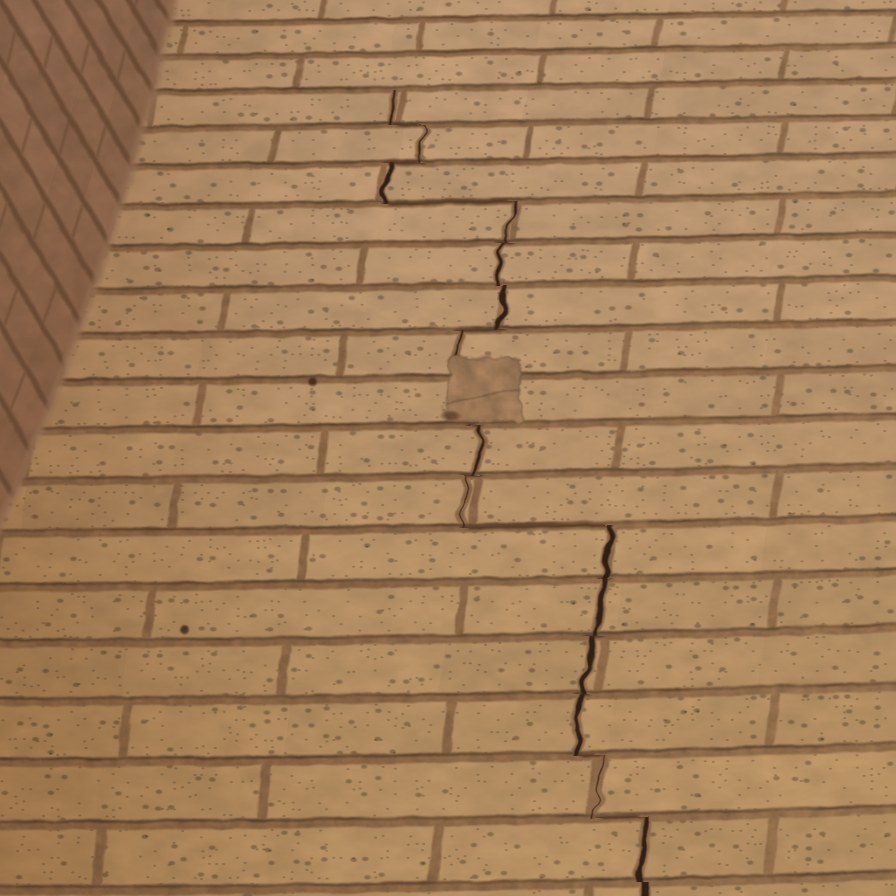
Reproduce this texture procedurally as a Shadertoy shader.

```glsl
float hash(vec2 p) {
    return fract(sin(dot(p, vec2(127.1, 311.7))) * 43758.5453);
}

float noise(vec2 p) {
    vec2 i = floor(p), f = fract(p);
    f = f * f * (3.0 - 2.0 * f);
    return mix(mix(hash(i), hash(i + vec2(1, 0)), f.x),
               mix(hash(i + vec2(0, 1)), hash(i + vec2(1, 1)), f.x), f.y);
}

float fbm(vec2 p) {
    float sum = 0.0, amp = 0.5;
    for (int i = 0; i < 4; i++) {
        sum += amp * noise(p);
        p = p * 2.03 + 17.3;
        amp *= 0.5;
    }
    return sum;
}

// Soft band of the given half width around zero distance
float band(float d, float halfWidth, float soft) {
    return 1.0 - smoothstep(halfWidth - soft, halfWidth + soft, abs(d));
}

// Courses grow taller towards the viewer; depth runs downwards
float bedDepth(float n) {
    return 0.0221 + n * (0.03684 + n * (0.000738 + n * 0.0000112));
}

float courseGap(float n) {
    return 0.03684 + n * (0.001476 + n * 0.0000336);
}

float courseAt(float depth) {
    float n = depth * 18.0;
    for (int i = 0; i < 4; i++) n -= (bedDepth(n) - depth) / courseGap(n);
    return n;
}

// Signed distance to the nearest mortar bed, positive below it
float bedOffset(float n) {
    return (fract(n + 0.5) - 0.5) * courseGap(n);
}

float cornerX(float depth) {
    return 0.195 - depth * (0.22 + 0.192 * depth);
}

// Stepped crack: x position and half width in each course
vec2 crackInCourse(float row) {
    float x[16] = float[16](0.440, 0.471, 0.430, 0.570, 0.557, 0.560, 0.510, 0.525,
                            0.534, 0.518, 0.678, 0.671, 0.655, 0.645, 0.667, 0.716);
    float w[16] = float[16](1.5, 1.0, 3.2, 1.3, 2.0, 3.5, 1.8, 0.0,
                            1.6, 0.6, 3.2, 3.0, 3.4, 3.0, 0.6, 3.6);
    int i = int(clamp(row - 2.0, 0.0, 15.0));
    return vec2(x[i], w[i] * 0.001 * step(2.0, row));
}

// Small scattered dark pores
float pores(vec2 p, float scale, float density) {
    vec2 cell = floor(p * scale);
    vec2 centre = 0.3 + 0.4 * vec2(hash(cell + 3.1), hash(cell + 8.7));
    float d = length((fract(p * scale) - centre) * vec2(0.8, 1.2));
    return step(hash(cell), density) * (1.0 - smoothstep(0.08, 0.28, d));
}

vec3 frontWall(vec2 p, vec2 grain, float soft) {
    float u = p.x - 0.456;
    float depth = p.y + 0.016 * u + 0.02 * u * u * p.y;
    float n = courseAt(depth + 0.004 * (grain.y - 0.5));
    float row = floor(n), f = fract(n);
    float bed = bedOffset(n);
    float size = mix(0.7, 1.15, p.y);

    // Running bond, with an extra joint where the crack splits a brick
    float pitch = 0.2643 + 0.0065 * row;
    float x = p.x + 0.005 * (grain.x - 0.5) + 0.008 * (f - 0.5);
    float along = (x - 0.876 + 0.0009 * row) / pitch + 0.54 * mod(row + 1.0, 2.0);
    float joint = (fract(along + 0.5) - 0.5) * pitch;
    vec2 crack = crackInCourse(row);
    float crackGap = x - crack.x - 0.009 * (noise(vec2(p.y * 75.0, row)) - 0.5);
    float split = band(crackGap, 0.0055 * size, 0.002) * step(0.0004, crack.y);

    // Brick faces
    vec2 id = vec2(floor(along + 0.5) + step(0.0, crackGap) * 7.0, row);
    vec3 brick = mix(vec3(0.62, 0.47, 0.325), vec3(0.725, 0.585, 0.44),
                     smoothstep(-0.1, 0.48, p.x + 0.1 * (fbm(p * 6.0) - 0.5)));
    brick *= mix(vec3(1.0), vec3(0.97, 0.95, 0.87), smoothstep(0.15, 0.9, p.y));
    brick *= 0.975 + 0.05 * hash(id) + 0.14 * (fbm(p * vec2(35, 60)) - 0.47);
    brick *= 1.0 - 0.25 * pores(p, 65.0, 0.22) - 0.18 * pores(p + 0.37, 130.0, 0.18);

    // Mortar and the shade under each brick
    vec3 mortar = mix(vec3(0.49, 0.35, 0.235), vec3(0.56, 0.42, 0.29), p.x);
    mortar *= 0.87 + 0.28 * fbm(p * 110.0);
    float gaps = max(band(bed, 0.0053 * size, 0.0015 + soft),
                     band(joint, 0.0050 * size, 0.0015 + soft));
    vec3 col = mix(brick, mortar, max(gaps, split) * 0.93);
    float shade = band(bed + 0.003 * size, 0.0014, 0.0015 + soft);
    col *= 1.0 - shade * (0.13 + 0.22 * noise(p * vec2(28, 60)));

    // Crack, running upright through courses and sideways along beds
    float open = band(crackGap, crack.y * (0.5 + 0.7 * noise(p * 90.0)), 0.001 + soft);
    col = mix(col, vec3(0.15, 0.09, 0.06), open * step(0.0004, crack.y) * 0.9);
    float lower = floor(n + 0.5);
    float a = crackInCourse(lower - 1.0).x, b = crackInCourse(lower).x;
    float run = band(x - 0.5 * (a + b), 0.5 * abs(a - b), 0.004) * step(2.5, lower);
    return mix(col, vec3(0.26, 0.17, 0.11), run * band(bed, 0.0018, 0.002) * 0.7);
}

// Return wall whose courses rise steeply away from the corner
vec3 sideWall(vec2 p, vec2 grain, float soft) {
    float slope = 1.7;
    float depth = (p.y + slope * (0.195 - p.x)) / (1.0 + 0.27 * slope);
    float n = courseAt(depth + 0.006 * (grain.x - 0.5));
    float row = floor(n);
    float away = (cornerX(p.y) - p.x) / 0.085 + 0.5 * mod(row, 2.0);
    float joint = (fract(away) - 0.5) * 0.085;
    vec3 brick = mix(vec3(0.55, 0.40, 0.30), vec3(0.53, 0.375, 0.27), p.y * 2.0);
    brick *= 0.93 + 0.07 * hash(vec2(floor(away), row)) + 0.16 * (fbm(p * 55.0) - 0.4);
    float gaps = max(band(bedOffset(n) * 0.74, 0.0032, 0.002 + soft),
                     0.6 * band(joint, 0.0018, 0.0015 + soft));
    return mix(brick, vec3(0.40, 0.275, 0.19), gaps * 0.85);
}

// Rough mortar plug with a darker lip
vec3 addPatch(vec3 col, vec2 p, vec2 grain) {
    vec2 q = abs(p - vec2(0.540, 0.435)) - vec2(0.037, 0.031);
    float d = length(max(q, 0.0)) + min(max(q.x, q.y), 0.0) - 0.010;
    d += 0.018 * (grain.x - 0.5) + 0.006;
    vec3 plaster = vec3(0.61, 0.465, 0.335) * (0.83 + 0.36 * fbm(p * 65.0));
    float crease = band(p.y - 0.438 + 0.16 * (p.x - 0.54) - 0.01 * grain.y, 0.001, 0.002);
    col = mix(col, plaster * (1.0 - 0.2 * crease), 1.0 - smoothstep(-0.002, 0.003, d));
    col *= 1.0 - 0.17 * band(d, 0.001, 0.0025);
    float hollow = length((p - vec2(0.503, 0.464)) * vec2(0.7, 1.4));
    return mix(col, vec3(0.32, 0.21, 0.12), 0.7 * (1.0 - smoothstep(0.003, 0.010, hollow)));
}

void mainImage(out vec4 fragColor, in vec2 fragCoord) {
    vec2 p = fragCoord / iResolution.xy;
    p.y = 1.0 - p.y;
    float soft = 0.5 / iResolution.y;
    vec2 grain = vec2(fbm(p * 55.0), fbm(p * 48.0 + 31.0));

    vec3 front = addPatch(frontWall(p, grain, soft), p, grain);
    float corner = cornerX(p.y) - p.x + 0.006 * (grain.x - 0.5);
    vec3 col = mix(front, sideWall(p, grain, soft), smoothstep(-0.003, 0.003, corner));
    col = mix(col, vec3(0.57, 0.425, 0.315), 0.65 * band(corner, 0.005, 0.004));

    // Isolated deep holes
    float hole = min(length(p - vec2(0.349, 0.426)), length(p - vec2(0.206, 0.703)));
    col = mix(col, vec3(0.22, 0.14, 0.09), 0.8 * (1.0 - smoothstep(0.002, 0.007, hole)));
    fragColor = vec4(col, 1.0);
}
```
